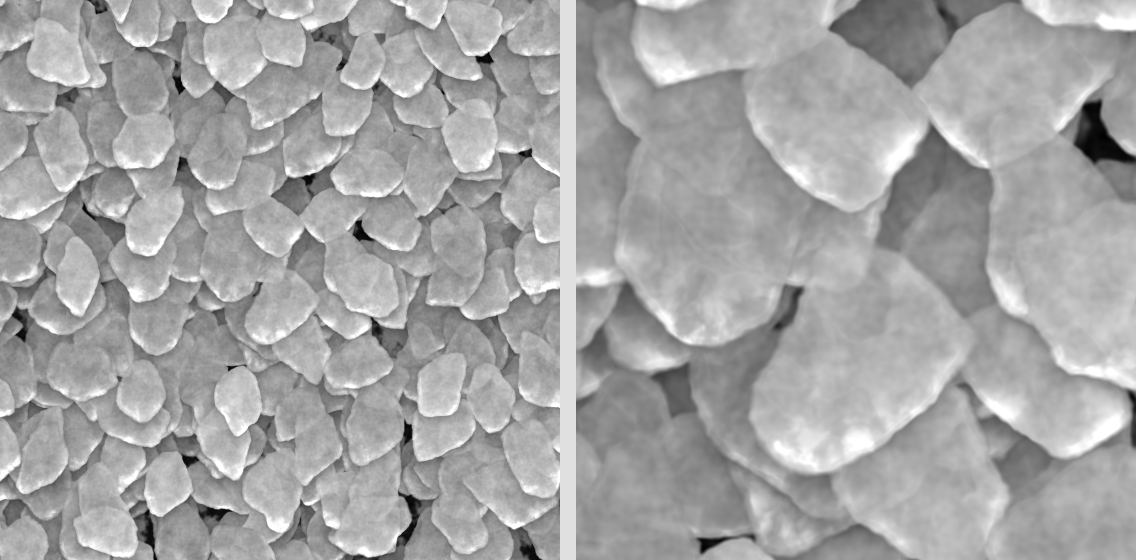
Left: the whole. Right: its middle third, enlarged.
Give the GLSL for this texture, as a Shadertoy shader.

```glsl
// Heap of translucent crushed ice lumps with bright lower rims, in greys.

vec2 hash2(vec2 p) {
    vec3 a = fract(p.xyx * vec3(0.1031, 0.1030, 0.0973));
    a += dot(a, a.yzx + 33.33);
    return fract((a.xx + a.yz) * a.zy);
}

float corner(vec2 cell, vec2 offset) {
    return dot(hash2(cell) * 2.0 - 1.0, offset);
}

// Gradient noise, roughly -0.6 to 0.6
float noise(vec2 p) {
    vec2 i = floor(p), f = fract(p);
    vec2 u = f * f * f * (f * (f * 6.0 - 15.0) + 10.0);
    vec2 e = vec2(0.0, 1.0);
    return mix(mix(corner(i, f), corner(i + e.yx, f - e.yx), u.x),
               mix(corner(i + e.xy, f - e.xy), corner(i + e.yy, f - e.yy), u.x), u.y);
}

float fbm(vec2 p) {
    float sum = 0.0, amp = 0.6;
    for (int i = 0; i < 4; i++) {
        sum += amp * noise(p);
        p = mat2(1.6, 1.2, -1.2, 1.6) * p + 7.3;
        amp *= 0.55;
    }
    return sum;
}

// Rounded random polygon: xy is the outward normal, z the distance
vec3 lump(vec2 q, vec2 seed) {
    vec2 normal = vec2(0.0);
    float total = 0.0;
    for (int k = 0; k < 6; k++) {
        vec2 h = hash2(seed + float(k) * 17.0);
        float a = (float(k) + 0.7 * h.x) * 1.0472;
        vec2 dir = vec2(cos(a), sin(a));
        float w = exp(20.0 * (dot(q, dir) - mix(0.29, 0.50, h.y)));
        normal += dir * w;
        total += w;
    }
    return vec3(normal / total, log(total) / 20.0);
}

// Grey of the ice at local position p inside a lump
float iceShade(vec2 p, vec3 s, vec2 seed, float base) {
    vec2 h = hash2(seed + 91.0);
    float cloud = fbm(p * 4.5 + seed * 3.7);
    float vein = pow(1.0 - min(abs(noise(p * 3.5 + seed * 5.1)) * 2.0, 1.0), 14.0);
    float low = smoothstep(0.1, -0.45, p.y);
    float facing = 0.5 - 0.5 * s.y;

    float grey = base + 0.15 * (h.x - 0.5) + 0.20 * cloud + 0.09 * low;
    grey += 0.05 * vein * h.y;

    // Bevel, thin bright rim and blown-out patches near the lower edge
    float bevel = smoothstep(-0.16, 0.0, s.z);
    grey += bevel * (0.13 * facing - 0.05 + 0.03 * s.x);
    float rim = exp(-abs(s.z + 0.035) * 38.0);
    grey += rim * (0.03 + 0.20 * facing * smoothstep(-0.25, 0.2, cloud));
    float patchy = smoothstep(0.0, 0.28, cloud + 0.22 * (h.y - 0.5));
    grey += 0.20 * patchy * low * smoothstep(-0.28, -0.04, s.z);
    return grey;
}

void mainImage(out vec4 fragColor, in vec2 fragCoord) {
    vec2 uv = fragCoord / iResolution.y;

    // Deep gaps: grey meltwater broken by black pits
    float grey = mix(0.06, 0.50, smoothstep(-0.15, 0.04, fbm(uv * 16.0)));

    // Ragged outlines
    vec2 ragged = vec2(fbm(uv * 22.0), fbm(uv * 22.0 + 40.0)) * 0.09;

    // Layers of lumps, from the back to the front
    for (int layer = 0; layer < 6; layer++) {
        float depth = float(layer);
        vec2 g = uv * 7.0 + depth * vec2(3.37, 5.61) + ragged;
        vec2 cell = floor(g);
        for (int j = -1; j <= 1; j++)
        for (int i = -1; i <= 1; i++) {
            vec2 id = cell + vec2(i, j);
            vec2 seed = id + depth * 53.0;
            vec2 h = hash2(seed + 11.0);
            vec2 p = g - id - mix(vec2(0.12), vec2(0.88), hash2(seed));
            if (dot(p, p) > 0.8) continue;

            // Mostly upright, slightly elongated lumps
            float a = (h.x - 0.5) * 2.2;
            mat2 turn = mat2(cos(a), -sin(a), sin(a), cos(a));
            vec2 stretch = vec2(1.18, 0.88) * mix(0.9, 1.2, h.y);
            vec3 s = lump(turn * p * stretch, seed);
            s.xy = s.xy * turn;

            // Contact shadow, heavier underneath
            grey *= 1.0 - (0.17 - 0.10 * s.y) * exp(-max(s.z, 0.0) * 15.0);
            if (s.z < 0.02) {
                float cover = smoothstep(0.014, -0.014, s.z);
                float ice = iceShade(p, s, seed, 0.565 + 0.025 * depth);
                grey = mix(grey, ice, cover * mix(0.78, 0.95, h.y));
            }
        }
    }

    // Fine frosty grain
    grey += 0.05 * noise(uv * 75.0) + 0.05 * noise(uv * 170.0);
    fragColor = vec4(vec3(clamp(grey, 0.0, 1.0)), 1.0);
}
```
